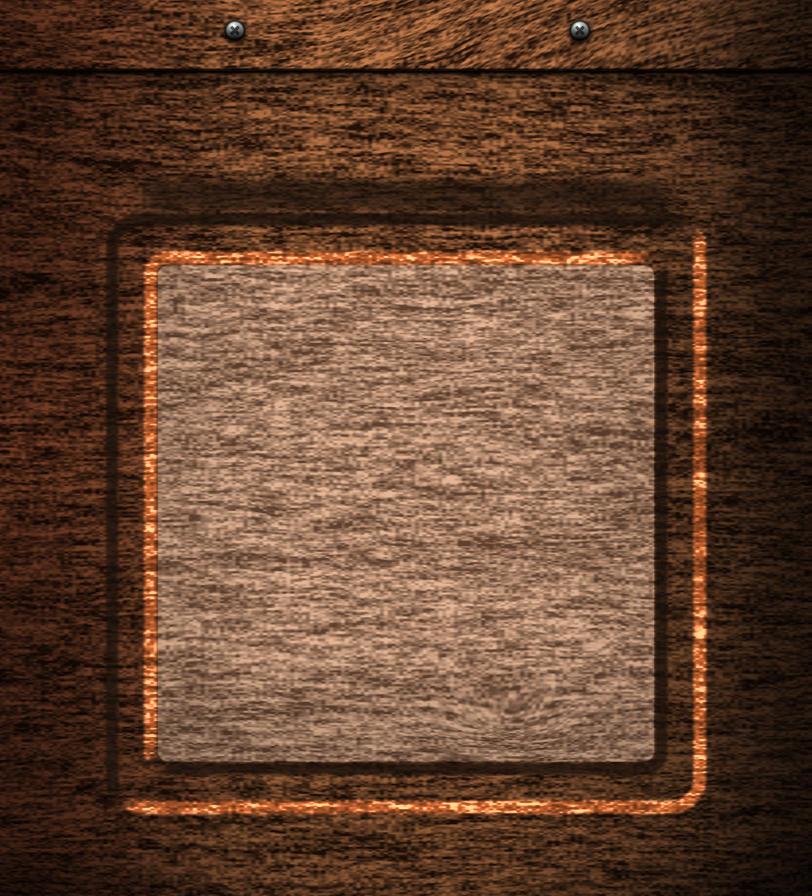
Reproduce this background procedurally as a Shadertoy shader.

```glsl
// Dark wooden board with a pale inset panel, glowing bevel lines and a screwed top plank.
#define PANEL_CENTER vec2(0.453, 0.427)
#define PANEL_HALF 0.277
#define INNER_HALF 0.285
#define OUTER_HALF 0.328
#define LINE_HALF 0.0068
#define PLANK_EDGE 0.921
#define SCREW_RADIUS 0.0115
#define GRAIN_CONTRAST 2.0
#define GLOW_COLOR vec3(0.84, 0.42, 0.20)
#define GROOVE_COLOR vec3(0.13, 0.08, 0.05)

float hash(vec2 p) {
    vec3 h = fract(vec3(p.xyx) * 0.1031);
    h += dot(h, h.yzx + 33.33);
    return fract((h.x + h.y) * h.z);
}

float noise(vec2 p) {
    vec2 cell = floor(p), f = fract(p);
    f = f * f * (3.0 - 2.0 * f);
    return mix(mix(hash(cell), hash(cell + vec2(1, 0)), f.x),
               mix(hash(cell + vec2(0, 1)), hash(cell + vec2(1, 1)), f.x), f.y);
}

// Horizontal fibres from faint bands down to strong fine flecks, about 0.5 on average
float woodGrain(vec2 p) {
    p.y += 0.012 * noise(p * vec2(5.0, 9.0)) + 0.004 * noise(p * vec2(22.0, 30.0));
    vec2 knot = (p - vec2(0.56, 0.20)) / vec2(0.07, 0.035);
    p.y += 0.018 * exp(-dot(knot, knot));
    float g = 0.10 * noise(p * vec2(4.0, 50.0));
    g += 0.15 * noise(p * vec2(14.0, 170.0) + 7.0);
    g += 0.37 * noise(p * vec2(42.0, 350.0) + 19.0);
    g += 0.38 * noise(p * vec2(230.0, 470.0) + 41.0);
    return clamp(0.5 + (g - 0.5) * GRAIN_CONTRAST, 0.0, 1.0);
}

float roundBox(vec2 p, float halfSize, float radius) {
    vec2 d = abs(p) - halfSize + radius;
    return length(max(d, 0.0)) + min(max(d.x, d.y), 0.0) - radius;
}

// Bevel line: glowing on one diagonal half, grooved on the other
vec3 bevel(vec3 col, vec2 q, float halfSize, float radius, float side, float grain) {
    float d = abs(roundBox(q, halfSize, radius));
    float line = 1.0 - smoothstep(LINE_HALF - 0.003, LINE_HALF + 0.003, d);
    float lit = side * (q.x - q.y);
    vec3 glow = GLOW_COLOR * (0.55 + 0.8 * grain) + 0.35 * smoothstep(0.55, 1.0, grain);
    col = mix(col, glow, line * 0.9 * smoothstep(0.004, 0.03, lit));
    return mix(col, GROOVE_COLOR * (0.7 + 0.6 * grain), line * 0.92 * smoothstep(0.0, 0.025, -lit));
}

vec3 screw(vec3 col, vec2 q, float pixel) {
    float r = length(q) / SCREW_RADIUS;
    float soft = pixel / SCREW_RADIUS;
    col *= 1.0 - 0.7 * (1.0 - smoothstep(0.8, 1.5, length(q + vec2(0.0, 0.002)) / SCREW_RADIUS));
    float dome = clamp(0.42 + 0.45 * q.y / SCREW_RADIUS, 0.05, 1.0);
    vec2 shine = q - vec2(-0.002, 0.004);
    dome += 0.5 * exp(-dot(shine, shine) * 60000.0);
    vec2 turned = abs(vec2(q.x + q.y, q.x - q.y)) / SCREW_RADIUS;
    float slot = 1.0 - smoothstep(0.12, 0.12 + 2.0 * soft, min(turned.x, turned.y));
    dome *= 1.0 - 0.65 * slot * (1.0 - smoothstep(0.45, 0.6, r));
    dome *= 1.0 - 0.8 * smoothstep(0.72, 0.95, r);
    return mix(col, vec3(0.92, 0.95, 0.93) * dome, 1.0 - smoothstep(1.0 - soft, 1.0 + soft, r));
}

void mainImage(out vec4 fragColor, in vec2 fragCoord) {
    float pixel = 1.0 / iResolution.y;
    vec2 p = fragCoord * pixel;
    p.x += 0.453 - 0.5 * iResolution.x * pixel;
    vec2 q = p - PANEL_CENTER;
    float plank = smoothstep(-pixel, pixel, p.y - PLANK_EDGE);

    // Wood with gently arching fibres on the plank
    vec2 fibre = p;
    float arch = smoothstep(0.25, 0.95, p.x);
    fibre.y -= plank * (0.20 * arch - 0.03 * p.x - 3.0);
    float grain = woodGrain(fibre);
    vec3 col = mix(vec3(0.13, 0.065, 0.03), vec3(0.75, 0.47, 0.285), grain);

    // Light falls off to the sides and the bottom
    float across = abs(q.x) / 0.453;
    float light = 1.0 - 0.55 * smoothstep(0.25, 1.0, across);
    light *= mix(0.72, 0.95, smoothstep(0.0, 0.4, p.y));
    light *= 1.0 - 0.38 * smoothstep(0.76, 0.91, p.x);
    light *= 1.0 - 0.4 * smoothstep(0.07, 0.0, p.y) * across;
    light += 0.16 * exp(-pow((p.y - 0.50) / 0.10, 2.0)) * smoothstep(0.2, 0.0, p.x);
    col *= light * mix(1.0, 1.08, plank);
    col *= mix(vec3(1.06, 0.88, 0.86), vec3(1.0), smoothstep(0.0, 0.3, p.x));

    // Plank edge and the shadow beneath it
    float below = PLANK_EDGE - p.y;
    col *= 1.0 - (1.0 - plank) * (0.3 * exp(-below * 45.0) + 0.6 * exp(-below * 200.0));
    col *= 1.0 - 0.8 * (1.0 - smoothstep(0.001, 0.004, abs(below)));

    // Soft bar of shadow over the frame
    float bar = smoothstep(0.752, 0.774, p.y) * (1.0 - smoothstep(0.788, 0.812, p.y));
    bar *= 1.0 - smoothstep(0.275, 0.312, abs(q.x));
    col = mix(col, GROOVE_COLOR * (0.75 + 0.7 * grain), 0.82 * bar);

    // Bevel lines, then the pale panel
    col = bevel(col, q, OUTER_HALF, 0.033, 1.0, grain);
    col = bevel(col, q, INNER_HALF, 0.018, -1.0, grain);
    vec3 pale = mix(vec3(0.37, 0.25, 0.18), vec3(0.90, 0.715, 0.585), grain);
    pale *= 1.0 - 0.15 * smoothstep(0.30, 0.15, p.y) - 0.08 * smoothstep(0.10, 0.28, abs(q.x));
    float panel = roundBox(q, PANEL_HALF, 0.012);
    col = mix(col, pale, 1.0 - smoothstep(-pixel, pixel, panel));

    for (int i = 0; i < 2; i++)
        col = screw(col, p - vec2(0.262 + 0.385 * float(i), 0.966), pixel);
    fragColor = vec4(clamp(col, 0.0, 1.0), 1.0);
}
```
